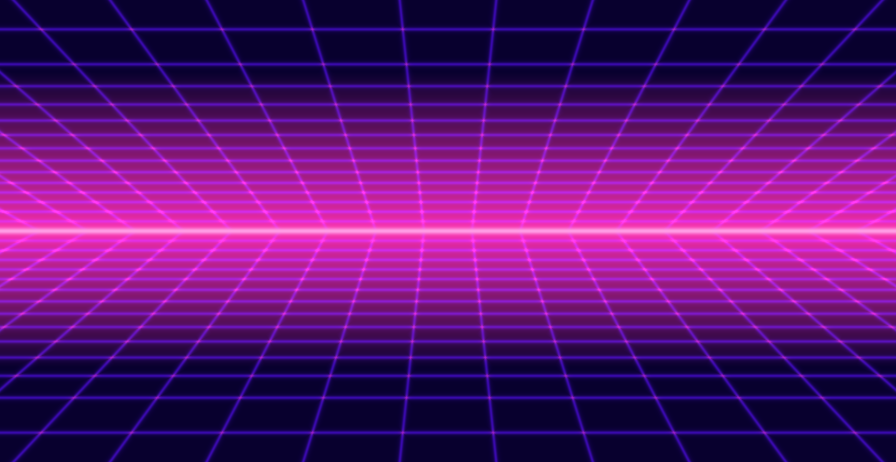
This background is drawn by a WebGL 2 fragment shader. Its source:

```glsl
#version 300 es
precision highp float;

uniform vec2 u_resolution;
out vec4 fragColor;

const vec3 NIGHT = vec3(0.03, 0.0, 0.18);
const vec3 HOT_PINK = vec3(0.95, 0.17, 0.65);
const vec3 COOL_LINE = vec3(0.24, 0.04, 0.72);
const vec3 WARM_LINE = vec3(0.90, 0.19, 0.98);
const vec3 CROSSING = vec3(0.45, 0.10, 0.12);
const vec3 HORIZON_CORE = vec3(1.0, 0.62, 0.90);

const int ROW_COUNT = 14;
const float HORIZON_SPACING = 0.1043;
const float EDGE_SPACING = 0.209;

float gaussian(float x, float sigma) {
    return exp(-0.5 * x * x / (sigma * sigma));
}

// Thin core with a faint halo
float neonLine(float dist) {
    return 0.72 * gaussian(dist, 0.0025) + 0.2 * gaussian(dist, 0.006);
}

// Depth of a row: even near the horizon, wider towards the edge
float rowDepth(float n) {
    float p = 26.6;
    float q = 11.9;
    float curved = (p - sqrt(p * p - 4.0 * q * n)) / (2.0 * q);
    float even = n / 24.0;
    float lastGap = 0.025 * smoothstep(13.0, 14.0, n);
    return (n < 5.5 ? even : curved) + lastGap;
}

float rows(float depth) {
    float mask = 0.0;
    for (int i = 1; i <= ROW_COUNT; i++) {
        float dist = 0.5 * (depth - rowDepth(float(i)));
        mask = max(mask, neonLine(dist));
    }
    return mask;
}

// Rays whose spacing grows linearly away from the horizon
float rays(float x, float depth) {
    float spacing = mix(HORIZON_SPACING, EDGE_SPACING, depth);
    float u = x / spacing;
    float offset = fract(u) - 0.5;
    float index = u - offset;
    float slope = 2.0 * index * (EDGE_SPACING - HORIZON_SPACING);
    return neonLine(offset * spacing / sqrt(1.0 + slope * slope));
}

void main() {
    vec2 p = (gl_FragCoord.xy - 0.5 * u_resolution) / u_resolution.y;
    float depth = 2.0 * abs(p.y);

    // Glow reaches a little further above the horizon than below
    float reach = p.y > 0.0 ? 0.69 : 0.59;
    float heat = clamp(1.0 - depth / reach, 0.0, 1.0);
    vec3 color = mix(NIGHT, HOT_PINK, heat);

    // Mirrored perspective grid
    float row = rows(depth);
    float ray = rays(p.x, depth);
    vec3 lineColor = mix(COOL_LINE, WARM_LINE, heat);
    color = mix(color, lineColor, max(row, ray));
    color += CROSSING * row * ray;

    // Bright horizon
    color = mix(color, HOT_PINK + 0.06, 0.5 * gaussian(depth, 0.03));
    color = mix(color, HORIZON_CORE, gaussian(depth, 0.010));

    fragColor = vec4(clamp(color, 0.0, 1.0), 1.0);
}
```
